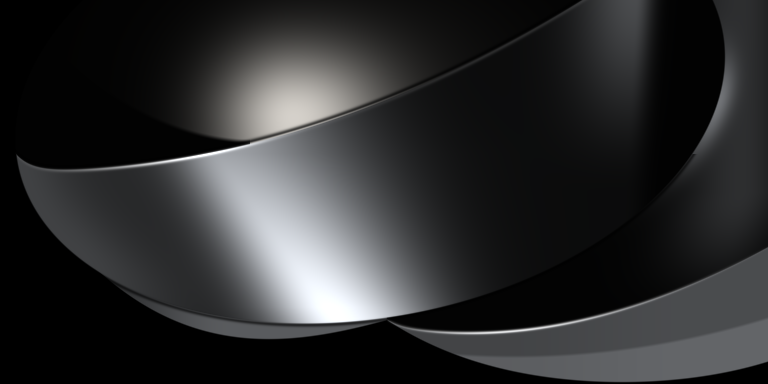
Give the GLSL for this background, as a Shadertoy shader.

```glsl
const vec3 COOL = vec3(0.97, 0.99, 1.02);
const vec3 WARM = vec3(1.02, 1.0, 0.97);
const vec2 RING_CENTER = vec2(0.964, 0.746);
const vec2 RING_RADIUS = vec2(0.924, 0.579);
const float RING_SHEAR = 0.115;

// Gaussian falloff with separate widths on each side of zero
float bump(float d, float left, float right) {
    float t = d / (d < 0.0 ? left : right);
    return exp(-t * t);
}

// Antialiased coverage of the negative side of a distance
float cover(float d, float px) {
    return 1.0 - smoothstep(-px, px, d);
}

// Approximate distance to a sheared ellipse
float ringDistance(vec2 p, vec2 center, vec2 radius, float shear) {
    vec2 d = p - center;
    vec2 q = vec2(d.x, d.y - shear * d.x) / radius;
    float len = max(length(q), 0.001);
    vec2 grad = vec2(q.x / radius.x - shear * q.y / radius.y, q.y / radius.y) / len;
    return (len - 1.0) / length(grad);
}

// Upper edge of the front band
float bandTop(float x) {
    float d = x - 0.2;
    return 0.558 + 0.052 * d + 0.2157 * d * d + 0.03 * exp(-(x - 0.057) / 0.04);
}

// Lower edge of the left lip
float lipBottom(float x) {
    float d = x - 0.7;
    return 0.117 + 0.68 * d * d - 0.5 * d * d * d;
}

// Bright upper edge of the right foot
float footTop(float x) {
    float d = x - 1.224;
    return 0.133 + 0.41 * d * d - 0.05 * d * d * d + 0.016 * exp(-(x - 1.008) / 0.03);
}

float footBottom(float x) {
    float d = x - 1.62;
    return 0.005 + 0.33 * d * d + 0.27 * d * d * d * d;
}

// Crease between the two faces of the foot
float footCrease(float x) {
    float d = x - 1.34;
    return 0.071 + 0.23 * d * d;
}

vec3 insideShade(vec2 p, float px) {
    float glow = 0.76 * bump(p.x - 0.76, 0.19, 0.24) * bump(p.y - 0.69, 0.3, 0.18);
    glow += 0.07 * bump(p.x - 0.95, 0.4, 0.4) * bump(p.y - 0.8, 0.3, 0.25);
    // Shadowed crescent on the left
    float d = max(0.651 - p.x, 0.0);
    float crescent = 0.627 + 0.03 * d + 0.85 * d * d;
    glow *= mix(1.0, smoothstep(-px, 0.012, p.y - crescent), step(p.x, 0.651));
    return WARM * (0.008 + glow);
}

vec3 bandShade(vec2 p, float edge) {
    float base = mix(0.16, 0.045, smoothstep(0.2, 1.25, p.x));
    base += 0.1 * bump(edge, 0.12, 0.1) * (1.0 - smoothstep(0.2, 0.6, p.x));
    // Slanted main reflection
    float h = clamp((p.y - 0.2) / 0.4, 0.0, 1.0);
    float axis = 0.586 + 0.716 * (0.583 - p.y);
    float shine = mix(0.96, 0.52, h) * bump(p.x - axis, mix(0.17, 0.13, h), mix(0.25, 0.36, h));
    // Narrow reflection beside a dark fold
    float fold = p.x - 1.655 - 0.06 * (p.y - 1.0);
    float streak = 0.26 * bump(fold, 0.15, 0.045) * smoothstep(0.5, 1.05, p.y);
    float shadow = smoothstep(0.0, 0.09, fold);
    return COOL * (base * (1.0 - 0.8 * shadow) + shine + streak);
}

vec3 panelShade(vec2 p, float edge) {
    float axis = 1.93 - 0.3 * max(0.5 - p.y, 0.0);
    float sheen = 0.17 * bump(p.x - axis, 0.16, 0.12) * smoothstep(0.15, 0.5, p.y);
    float rim = 0.3 * bump(edge, 0.02, 0.035) * bump(p.y - 0.73, 0.16, 0.12);
    return COOL * (0.012 + sheen + rim);
}

void mainImage(out vec4 fragColor, in vec2 fragCoord) {
    vec2 p = fragCoord / iResolution.y;
    float px = 1.0 / iResolution.y;
    float ring = ringDistance(p, RING_CENTER, RING_RADIUS, RING_SHEAR);
    float top = p.y - bandTop(p.x);
    float foot = p.y - footTop(p.x);
    float rightSide = cover(1.008 - p.x, px);
    vec3 color = vec3(0.0);

    // Left lip
    float lip = cover(lipBottom(p.x) - p.y, px) * (1.0 - rightSide) * cover(p.y - 0.33, px);
    lip *= smoothstep(0.22, 0.26, p.x);
    color = mix(color, COOL * mix(0.18, 0.36, smoothstep(0.25, 0.6, p.x)), lip);

    // Right panel and foot
    color = mix(color, panelShade(p, ring), rightSide * cover(-foot, px));
    float face = mix(0.37, 0.27, cover(footCrease(p.x) - p.y, 2.0 * px));
    face += 0.03 * smoothstep(1.3, 1.8, p.x);
    color = mix(color, COOL * face, rightSide * cover(foot, px) * cover(footBottom(p.x) - p.y, px));
    float footRim = bump(foot, 0.004, 0.004) * bump(p.x - 1.3, 0.22, 0.4);
    color += 0.75 * rightSide * footRim;

    // Ring interior and front band
    vec3 body = mix(insideShade(p, px), bandShade(p, ring), cover(top, px));
    body *= 1.0 - 0.7 * bump(top - 0.006, 0.004, 0.006);
    body += 0.65 * bump(top + 0.002, 0.005, 0.004) * bump(p.x - 0.46, 0.25, 0.2);
    body += 0.12 * bump(top + 0.003, 0.006, 0.004) * bump(p.x - 1.3, 0.4, 0.3);
    color = mix(color, body, cover(ring, px));

    // Dark seam below the band
    color *= 1.0 - 0.6 * bump(ring - 0.004, 0.004, 0.005) * step(p.y, 0.6);
    fragColor = vec4(clamp(color, 0.0, 1.0), 1.0);
}
```
